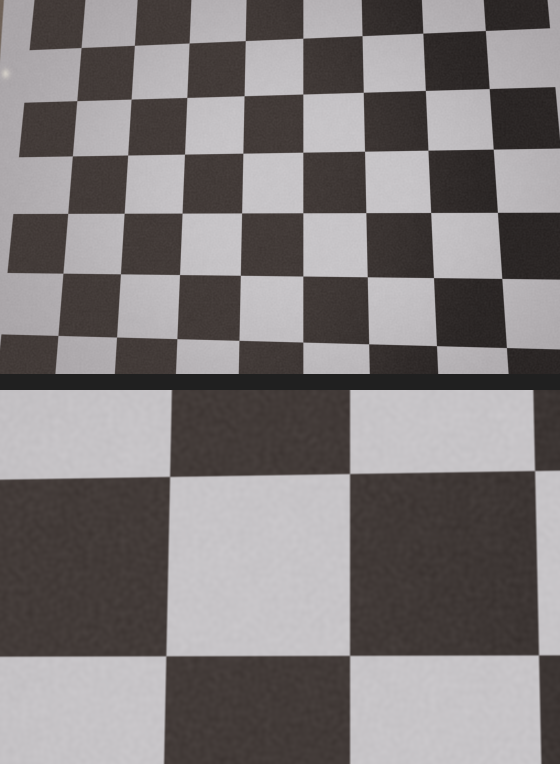
Top: the whole. Bottom: its middle third, enlarged.
Write a WebGL 2 fragment shader that draws this pattern.

```glsl
#version 300 es
precision highp float;
// A printed checkerboard, nine columns wide, seen in slight perspective.
// A projective map turns canvas points into board cells; soft parity fills them,
// then uneven light, paper grain and a worn left margin are added.

uniform vec2 u_resolution;
out vec4 outColor;

// Board geometry, in fractions of the canvas
const vec2 ANCHOR = vec2(0.5417, 0.4297);      // where an inner corner lands
const vec2 ANCHOR_CELL = vec2(5.0, 4.0);       // column and row of that corner
const vec2 CELL_SIZE = vec2(0.1109, 0.1655);
const vec2 PERSPECTIVE = vec2(-0.01414, -0.02115);
const float ROW_TILT = -0.0024;
const float COLUMNS = 9.0;
const float EDGE_SOFTNESS = 0.008;             // in cells

// Colours
const vec3 PAPER_LIT = vec3(0.780, 0.770, 0.782);
const vec3 PAPER_DIM = vec3(0.665, 0.648, 0.660);
const vec3 INK_LIT = vec3(0.262, 0.232, 0.222);
const vec3 INK_DIM = vec3(0.168, 0.150, 0.147);
const vec3 TABLE = vec3(0.43, 0.38, 0.34);
const vec3 GLINT = vec3(0.86, 0.84, 0.80);

// Light and surface
const vec2 LIGHT_CENTRE = vec2(0.55, 0.46);
const float GRAIN_FREQ = 170.0;
const float MOTTLE_FREQ = 38.0;
const float PAPER_GRAIN = 0.022;
const float INK_GRAIN = 0.034;
const float MOTTLE = 0.010;
const vec2 GLINT_POS = vec2(0.010, 0.803);

vec2 hashGradient(vec2 cell) {
    vec3 h = fract(vec3(cell.xyx) * vec3(0.1031, 0.1030, 0.0973));
    h += dot(h, h.yzx + 33.33);
    return fract((h.xx + h.yz) * h.zy) * 2.0 - 1.0;
}

float gradientNoise(vec2 p) {
    vec2 i = floor(p);
    vec2 f = p - i;
    vec2 w = f * f * f * (f * (f * 6.0 - 15.0) + 10.0);
    vec2 e = vec2(1.0, 0.0);
    float a = dot(hashGradient(i), f);
    float b = dot(hashGradient(i + e.xy), f - e.xy);
    float c = dot(hashGradient(i + e.yx), f - e.yx);
    float d = dot(hashGradient(i + e.xx), f - e.xx);
    return mix(mix(a, b, w.x), mix(c, d, w.x), w.y);
}

// Canvas point to board column and row, rows counted downwards
vec2 boardCell(vec2 uv) {
    vec2 offset = vec2(uv.x - ANCHOR.x, ANCHOR.y - uv.y);
    vec2 q = offset / CELL_SIZE;
    q.y -= ROW_TILT * q.x;
    return ANCHOR_CELL + q / (1.0 - dot(PERSPECTIVE, q));
}

// Coverage of the even-numbered cells along each axis
vec2 evenCoverage(vec2 cell) {
    vec2 dist = 0.5 - abs(mod(cell + 0.5, 2.0) - 1.0);
    vec2 blur = max(fwidth(cell) * 0.75, vec2(EDGE_SOFTNESS));
    return smoothstep(-blur, blur, dist);
}

float between(float x, float lo, float hi) {
    return step(lo, x) * step(x, hi);
}

// Ink where column and row have the same parity, cut off at the board sides
float inkMask(vec2 cell) {
    vec2 even = evenCoverage(cell);
    vec2 odd = 1.0 - even;
    float evenColumn = even.x * between(cell.x, -0.5, COLUMNS + 0.5);
    float oddColumn = odd.x * between(cell.x, 0.5, COLUMNS - 0.5);
    return evenColumn * even.y * step(-0.5, cell.y)
         + oddColumn * odd.y * step(0.5, cell.y);
}

void main() {
    vec2 uv = gl_FragCoord.xy / u_resolution;
    vec2 p = uv * vec2(u_resolution.x / u_resolution.y, 1.0);

    // Uneven light: paper dims outwards, ink deepens to the right
    float radius = length((uv - LIGHT_CENTRE) * vec2(1.0, 0.8));
    float falloff = smoothstep(0.14, 0.66, radius);
    vec3 paper = mix(PAPER_LIT, PAPER_DIM, falloff);
    float inkFade = smoothstep(0.42, 0.95, uv.x + 0.22 * falloff - 0.05);
    vec3 ink = mix(INK_LIT, INK_DIM, inkFade);

    // Worn margin: bare table at the corner and a small bright crease
    float tableEdge = 0.007 - 0.045 * (1.0 - uv.y);
    paper = mix(TABLE, paper, smoothstep(-0.002, 0.002, uv.x - tableEdge));
    vec2 toGlint = (uv - GLINT_POS) / vec2(0.007, 0.012);
    paper = mix(paper, GLINT, 0.75 * exp(-dot(toGlint, toGlint)));

    // Fine grain over broad mottling
    float grain = gradientNoise(p * GRAIN_FREQ);
    float mottle = gradientNoise(p * MOTTLE_FREQ + 17.0);
    paper += PAPER_GRAIN * grain + MOTTLE * mottle;
    ink += INK_GRAIN * grain + MOTTLE * mottle;

    outColor = vec4(mix(paper, ink, inkMask(boardCell(uv))), 1.0);
}
```
